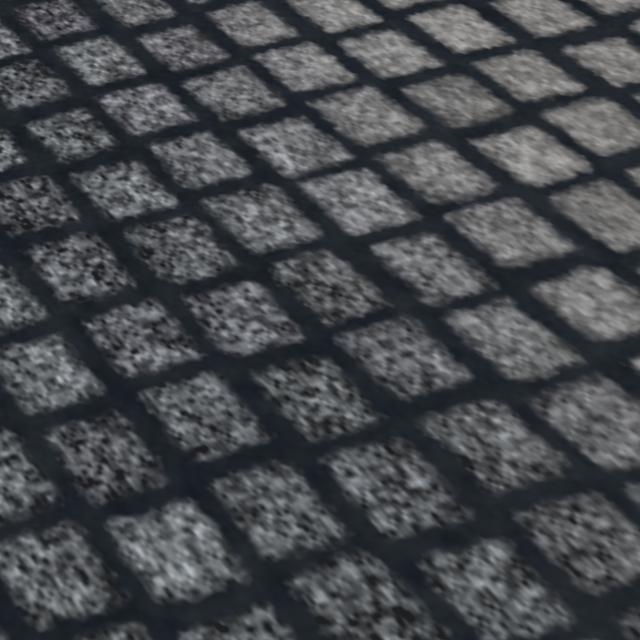
Give the GLSL for this texture, as a Shadertoy shader.

```glsl
const vec3 JOINT_DARK = vec3(0.085, 0.105, 0.130);
const vec3 JOINT_LIGHT = vec3(0.165, 0.185, 0.205);
const vec3 COOL_TINT = vec3(0.96, 1.00, 1.03);
const vec3 WARM_TINT = vec3(1.01, 1.00, 0.99);
const vec2 STONE_HALF_SIZE = vec2(0.385, 0.405);
const float COLUMN_STAGGER = 0.06;

float hash(vec2 p) {
    return fract(sin(dot(p, vec2(127.1, 311.7))) * 43758.5453);
}

vec2 hash2(vec2 p) {
    return vec2(hash(p), hash(p + 19.7));
}

float valueNoise(vec2 p) {
    vec2 cell = floor(p), f = fract(p);
    f = f * f * (3.0 - 2.0 * f);
    float low = mix(hash(cell), hash(cell + vec2(1, 0)), f.x);
    float high = mix(hash(cell + vec2(0, 1)), hash(cell + vec2(1, 1)), f.x);
    return mix(low, high, f.y);
}

float roundedBox(vec2 p, vec2 halfSize, float radius) {
    vec2 d = abs(p) - halfSize + radius;
    return length(max(d, 0.0)) + min(max(d.x, d.y), 0.0) - radius;
}

// Perspective map from the canvas to paving units, one stone per unit
vec2 groundPoint(vec2 uv) {
    mat3 groundToCanvas = mat3(
        0.1517,  0.0458,  0.0093,
        0.0807, -0.1436, -0.0618,
        0.5208,  0.5495,  1.0);
    vec3 q = inverse(groundToCanvas) * vec3(uv, 1.0);
    return q.xy / q.z;
}

// Speckled granite, centred on zero
float graniteGrain(vec2 p, float fineAmount) {
    float coarse = valueNoise(p * vec2(15.0, 12.0)) - 0.5;
    float fine = valueNoise(p * vec2(27.0, 21.0) + 40.0) - 0.5;
    float patches = valueNoise(p * 4.0 + 9.0) - 0.5;
    return coarse * 0.75 + fine * fineAmount + patches * 0.25;
}

// Signed distance to a stone with uneven size, place and outline
float stoneDistance(vec2 local, vec2 id, vec2 ground) {
    vec2 offset = (hash2(id + 3.0) - 0.5) * 0.05;
    vec2 halfSize = STONE_HALF_SIZE + (hash2(id + 8.0) - 0.5) * 0.05;
    float tilt = (hash(id + 5.0) - 0.5) * 0.10;
    vec2 p = local - offset;
    p += tilt * vec2(-p.y, p.x);
    float chips = valueNoise(ground * 9.0) - 0.5;
    float bumps = valueNoise(ground * 20.0 + 7.0) - 0.5;
    return roundedBox(p, halfSize, 0.08) + chips * 0.06 + bumps * 0.04;
}

void mainImage(out vec4 fragColor, in vec2 fragCoord) {
    vec2 uv = fragCoord / iResolution.xy;
    vec2 ground = groundPoint(uv);

    // Alternate columns slide along their length
    float column = floor(ground.x + 0.5);
    float side = 1.0 - 2.0 * mod(column, 2.0);
    vec2 paved = ground + vec2(0.0, side * COLUMN_STAGGER);
    vec2 id = floor(paved + 0.5);
    float edge = stoneDistance(paved - id, id, ground);

    // Haze of light toward the upper right
    float light = smoothstep(0.7, 1.75, uv.x + uv.y);

    // Stone face
    float grain = graniteGrain(ground, mix(0.55, 0.4, light));
    float tone = mix(0.355, 0.495, light) + (hash(id) - 0.5) * 0.11;
    tone += grain * mix(0.50, 0.26, light);
    tone *= mix(0.80, 1.0, smoothstep(0.0, -0.16, edge));
    vec3 stone = max(tone, 0.12) * mix(COOL_TINT, WARM_TINT, light);
    float violet = hash(id + 31.0) * uv.y * (1.0 - light);
    stone += vec3(0.008, -0.004, 0.022) * violet;

    // Sunken joints with faint grit
    float grit = valueNoise(ground * 5.0) * 0.55 + valueNoise(ground * 17.0) * 0.3;
    vec3 joint = mix(JOINT_DARK, JOINT_LIGHT, grit + 0.15 * light);

    float cover = smoothstep(0.055, -0.055, edge);
    fragColor = vec4(mix(joint, stone, cover), 1.0);
}
```
